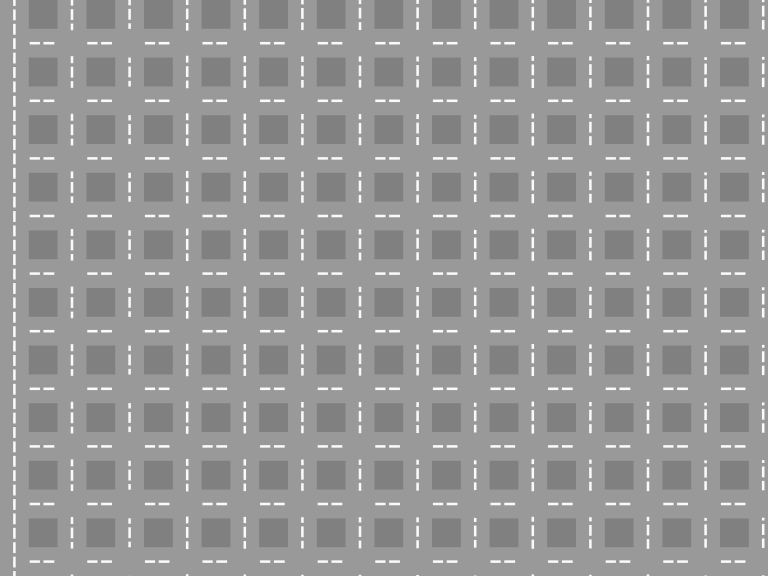
Reproduce this pattern procedurally as a Shadertoy shader.

```glsl
// A grid of city blocks seen from above, with dashed white lane marks.
// Blocks and lanes repeat with fract; the dashes of each upright lane
// drift and change length a little by column, and the first runs unbroken.

const float ROWS = 10.0;            // repeats over the canvas height
const float BLOCK_HALF = 0.25;      // half side of a block, in cells
const float LINE_HALF = 0.022;      // half width of a lane mark
const float DASH_PERIOD = 0.25;
const float DASH_HALF = 0.094;
const float ACROSS_HALF = 0.235;    // half length of the marks across
const float ACROSS_PHASE = 0.005;
const float UP_PHASE = 0.164;       // dash start in the first column
const float UP_DRIFT = 0.005;       // phase lost per column
const float UP_STRETCH = 0.035;     // largest extra half length

const vec2 BLOCK_CENTER = vec2(0.75);
const vec2 LANE_CENTER = vec2(0.25);

const vec3 ROAD_COLOR = vec3(0.60);
const vec3 BLOCK_COLOR = vec3(0.50);
const vec3 MARK_COLOR = vec3(0.98);

float hash(float n) {
    return fract(sin(n * 12.99 + 4.1) * 4375.85);
}

// Signed offset to the nearest repeat of a center
vec2 nearest(vec2 p, vec2 center) {
    return fract(p - center + 0.5) - 0.5;
}

// Smooth coverage of a strip at distance d from its center line
float strip(float d, float halfWidth, float pixel) {
    return clamp(0.5 + (halfWidth - abs(d)) / pixel, 0.0, 1.0);
}

// Dashes along t, the first one starting at phase
float dashes(float t, float phase, float pixel) {
    float local = mod(t - phase, DASH_PERIOD);
    // Center the wrapped interval on the painted part
    float d = mod(local - DASH_HALF + 0.5 * DASH_PERIOD, DASH_PERIOD)
            - 0.5 * DASH_PERIOD;
    return strip(d, DASH_HALF, pixel);
}

void mainImage(out vec4 fragColor, in vec2 fragCoord) {
    float pixel = ROWS / iResolution.y;
    vec2 p = fragCoord * pixel;
    vec2 toBlock = nearest(p, BLOCK_CENTER);
    vec2 toLane = nearest(p, LANE_CENTER);

    // Square blocks
    float block = strip(toBlock.x, BLOCK_HALF, pixel)
                * strip(toBlock.y, BLOCK_HALF, pixel);

    // Marks across, beside each block
    float across = strip(toLane.y, LINE_HALF, pixel)
                 * strip(toBlock.x, ACROSS_HALF, pixel)
                 * dashes(p.x, ACROSS_PHASE, pixel);

    // Upright marks, measured down from the top edge
    float column = floor(p.x - LANE_CENTER.x + 0.5);
    float halfLength = BLOCK_HALF + UP_STRETCH * hash(column);
    float extent = column < 0.5 ? 1.0 : strip(toBlock.y, halfLength, pixel);
    float upright = strip(toLane.x, LINE_HALF, pixel) * extent
                  * dashes(ROWS - p.y, UP_PHASE - UP_DRIFT * column, pixel);

    vec3 color = mix(ROAD_COLOR, BLOCK_COLOR, block);
    color = mix(color, MARK_COLOR, max(across, upright));
    fragColor = vec4(color, 1.0);
}
```
